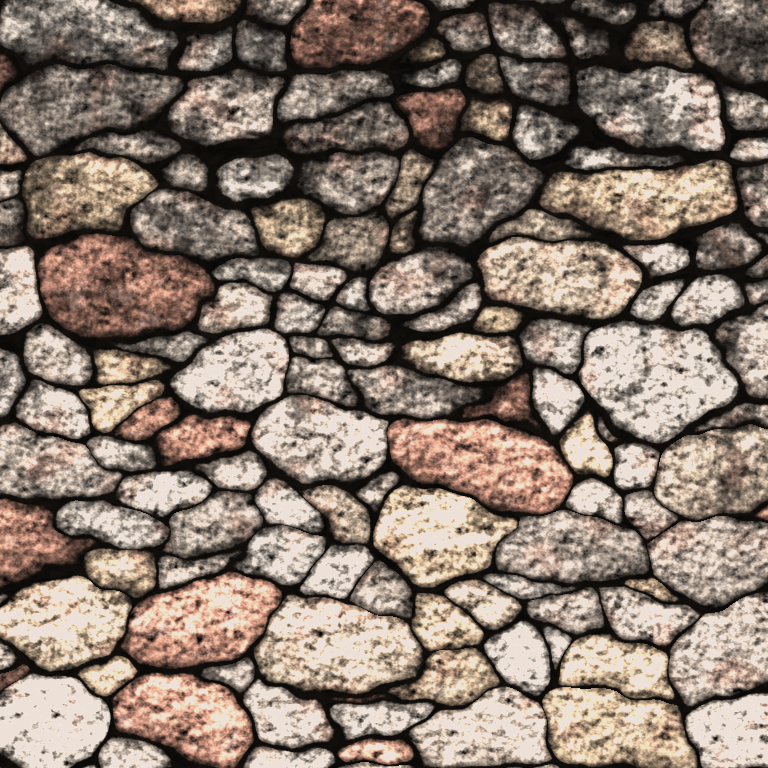
A Shadertoy shader for this texture:

```glsl
vec2 hash22(vec2 p) {
    vec3 q = fract(p.xyx * vec3(0.1031, 0.1030, 0.0973));
    q += dot(q, q.yzx + 33.33);
    return fract((q.xx + q.yz) * q.zy);
}

float gradientDot(vec2 cell, vec2 offset) {
    float angle = 6.2832 * hash22(cell + 50.0).x;
    return dot(vec2(cos(angle), sin(angle)), offset);
}

float gradientNoise(vec2 p) {
    vec2 i = floor(p), f = fract(p);
    vec2 u = f * f * f * (f * (f * 6.0 - 15.0) + 10.0);
    vec2 e = vec2(1.0, 0.0);
    return mix(mix(gradientDot(i, f), gradientDot(i + e, f - e), u.x),
               mix(gradientDot(i + e.yx, f - e.yx), gradientDot(i + 1.0, f - 1.0), u.x), u.y);
}

float fbm(vec2 p) {
    float sum = 0.0, amplitude = 0.5;
    for (int i = 0; i < 5; i++) {
        sum += amplitude * gradientNoise(p);
        p = mat2(1.6, 1.2, -1.2, 1.6) * p + 7.3;
        amplitude *= 0.7;
    }
    return sum;
}

float rowShift(float row) {
    return hash22(vec2(row, 9.0)).x;
}

// Stone centre in xy, radius in z; a negative radius means no stone.
// A cell holds one big stone with a pebble, or four small stones.
vec3 stoneSite(vec2 cell, int k) {
    vec2 rnd = hash22(cell * 5.0 + float(k) * 17.3 + 130.0);
    vec2 pos = 0.25 + 0.5 * vec2(k & 1, k >> 1) + (rnd - 0.5) * 0.28;
    float radius = mix(0.04, 0.34, fract(rnd.x * 7.0 + rnd.y * 5.0));
    if (hash22(cell + 71.0).x < 0.58) {
        pos = k == 0 ? 0.5 + (rnd - 0.5) * 0.3 : vec2(rnd.x, 0.03);
        radius = k == 0 ? 0.5 : (k == 1 ? 0.14 : -1.0);
    }
    return vec3(cell + pos + vec2(rowShift(cell.y), 0.0), radius);
}

float power(vec2 p, vec3 site) {
    vec2 d = p - site.xy;
    return dot(d, d) - site.z * site.z;
}

// Nearest stone, with the rounded distance to its border in w.
vec4 stoneWall(vec2 p) {
    vec3 nearest = vec3(0.0);
    float best = 1e5, crowd = 0.0;
    for (int pass = 0; pass < 2; pass++)
    for (int j = -1; j <= 1; j++) {
        float row = floor(p.y) + float(j);
        float column = floor(p.x - rowShift(row));
        for (int i = -1; i <= 1; i++)
        for (int k = 0; k < 4; k++) {
            vec3 site = stoneSite(vec2(column + float(i), row), k);
            if (site.z < 0.0) continue;
            float d = power(p, site);
            vec2 between = (site.xy - nearest.xy) * vec2(0.61, 1.0);
            if (pass == 0) {
                if (d < best) { best = d; nearest = site; }
            } else if (dot(between, between) > 1e-5) {
                crowd += exp(-24.0 * 0.5 * (d - best) / length(between));
            }
        }
    }
    return vec4(nearest, -log(crowd + 1e-9) / 24.0);
}

vec3 stoneColor(vec2 rnd, vec2 uv) {
    vec3 rust = vec3(0.62, 0.45, 0.385);
    vec3 color = mix(vec3(0.80, 0.75, 0.70), vec3(0.69, 0.63, 0.58), smoothstep(0.15, 0.3, rnd.x));
    color = mix(color, vec3(0.80, 0.69, 0.57), smoothstep(0.55, 0.75, rnd.x));
    color = mix(color, rust, smoothstep(0.82, 0.88, rnd.x));
    float stain = gradientNoise(uv * 17.0 + rnd * 30.0);
    color = mix(color, rust * 1.15, 0.4 * smoothstep(0.05, 0.4, stain));
    return color * mix(0.82, 1.25, rnd.y);
}

void mainImage(out vec4 fragColor, in vec2 fragCoord) {
    vec2 uv = fragCoord / iResolution.y;

    // Warped courses of stones
    vec2 p = uv * vec2(5.4, 8.8);
    p += 0.5 * vec2(gradientNoise(uv * 5.0), gradientNoise(uv * 4.0 + 20.0));
    p += 0.1 * vec2(gradientNoise(uv * 24.0 + 5.0), gradientNoise(uv * 24.0 + 40.0));
    vec4 stone = stoneWall(p);
    vec2 rnd = hash22(floor(stone.xy * 97.0));
    vec2 local = p - stone.xy;

    // Rough surface lit from above
    vec2 grainUv = uv * vec2(20.0, 25.0) + rnd * 40.0;
    float rough = fbm(grainUv);
    float relief = rough - fbm(grainUv + vec2(-0.06, 0.14));
    float speckle = gradientNoise(uv * 95.0) + gradientNoise(uv * 165.0 + 8.0);
    float pits = smoothstep(0.1, 0.32, gradientNoise(uv * vec2(48.0, 66.0) + 30.0));
    float edge = stone.w + 0.04 * rough + 0.05 * local.y;
    edge -= mix(0.0, 0.03, rnd.y) + 0.02 * smoothstep(0.4, 1.0, uv.y);

    vec3 color = stoneColor(rnd, uv);
    color *= 1.0 + 0.45 * rough + 1.25 * relief + 0.36 * speckle - 0.3 * pits;
    color *= 1.0 + 0.35 * local.y + 0.5 * dot(local, rnd.yx - 0.5);
    color *= mix(0.42, 1.06, smoothstep(-0.01, 0.1, edge));

    // Soot and pale lichen, darker towards the top
    float soot = smoothstep(0.0, 0.32, fbm(uv * 11.0 + 60.0) + 0.4 * (uv.y - 0.6));
    color *= 1.0 - 0.5 * soot;
    float lichen = smoothstep(0.1, 0.3, fbm(uv * 25.0 + 90.0));
    color += 0.13 * lichen * smoothstep(0.02, 0.1, edge);
    color *= mix(1.2, 0.85, smoothstep(0.15, 1.0, uv.y));

    // Bright faces roll off to warm white
    color = min(color, mix(color, vec3(0.93, 0.88, 0.84), smoothstep(0.75, 1.05, color)));

    // Dark joints
    vec3 joint = vec3(0.06, 0.05, 0.04) * (1.0 + rough);
    color = mix(joint, color, smoothstep(-0.012, 0.014, edge));
    fragColor = vec4(clamp(color, 0.0, 1.0), 1.0);
}
```
